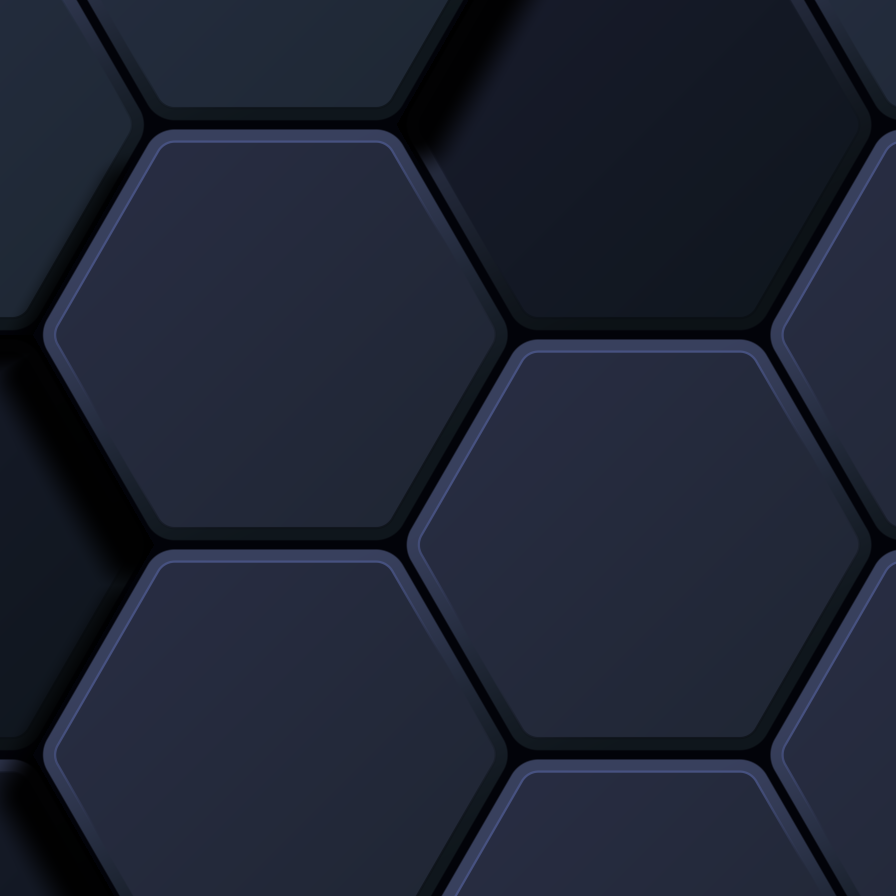
A three.js fragment shader for this pattern:

```glsl
// Dark bevelled hexagon tiles at three heights, casting soft shadows into the sunken ones
varying vec2 vUv;

const float PITCH = 0.46875;    // distance between neighbouring tile centres
const float APOTHEM = 0.2292;   // tile centre to flat side
const float AA = 0.0012;

// Signed distance to a flat-topped hexagon with rounded corners
float roundedHex(vec2 p) {
  const float corner = 0.035;
  float r = APOTHEM - corner;
  vec2 k = vec2(-0.8660, 0.5);
  p = abs(p);
  p -= 2.0 * min(dot(k, p), 0.0) * k;
  p -= vec2(clamp(p.x, -0.57735 * r, 0.57735 * r), r);
  return length(p) * sign(p.y) - corner;
}

// Centre of the tile under p: the nearer of two interleaved rectangular lattices
vec2 nearestCentre(vec2 p) {
  vec2 cell = PITCH * vec2(1.73205, 1.0);
  vec2 even = floor(p / cell + 0.5) * cell;
  vec2 odd = (floor(p / cell) + 0.5) * cell;
  return distance(p, even) < distance(p, odd) ? even : odd;
}

float column(vec2 centre) {
  return floor(centre.x / (0.8660 * PITCH) + 0.5);
}

// 0 is sunken, 0.5 is middle, 1 is raised
float tileHeight(vec2 centre) {
  float c = column(centre);
  if (centre.y > 0.1) return abs(c - 1.0) < 0.5 ? 0.0 : 0.5;
  return c < -0.5 ? 0.0 : 1.0;
}

// Shadows from taller neighbours, thrown down and to one side
float neighbourShadow(vec2 p, vec2 centre) {
  float shade = 0.0;
  for (int i = 0; i < 6; i++) {
    float a = radians(30.0 + 60.0 * float(i));
    vec2 caster = centre + PITCH * vec2(cos(a), sin(a));
    if (tileHeight(caster) > tileHeight(centre) + 0.1) {
      float side = column(caster) < 0.5 && caster.y < 0.1 ? -1.0 : 1.0;
      float d = roundedHex(p - caster - 0.045 * vec2(side, -1.0));
      shade = max(shade, 1.0 - smoothstep(-0.022, 0.024, d));
    }
  }
  return shade;
}

void main() {
  vec2 p = vUv - vec2(0.3073, 0.6263);
  vec2 centre = nearestCentre(p);
  vec2 local = p - centre;
  float height = tileHeight(centre);
  float d = roundedHex(local);

  // Light falls from the upper left
  float slope = dot(local, vec2(0.45, -0.9)) / APOTHEM;
  float diagonal = clamp(0.5 + dot(local, vec2(0.7, -0.7)) / (2.2 * APOTHEM), 0.0, 1.0);

  // Flat face, darker when sunken and slightly greener in the middle
  vec3 face = mix(vec3(0.155, 0.175, 0.258), vec3(0.125, 0.150, 0.205), diagonal);
  face += vec3(-0.006, 0.006, 0.0) * (1.0 - abs(2.0 * height - 1.0));
  vec3 sunkenFace = mix(vec3(0.092, 0.105, 0.168), vec3(0.062, 0.088, 0.120), diagonal);
  face = mix(sunkenFace, face, step(0.25, height));

  // Bevel rim
  vec3 rim = mix(vec3(0.220, 0.250, 0.365), vec3(0.060, 0.088, 0.110),
                 smoothstep(-0.75, 0.85, slope));
  rim *= mix(0.78, 1.0, step(0.25, height));

  // Hairline on the inner lip: bright above, dark below
  float lip = 1.0 - smoothstep(0.0005, 0.0020, abs(d + 0.0135));
  float glint = smoothstep(0.0, -0.65, slope) * mix(0.15, 0.9, height);
  float groove = 0.65 * smoothstep(0.25, 0.8, slope);

  vec3 color = mix(face, rim, smoothstep(-0.013 - AA, -0.013 + AA, d));
  color = mix(color, vec3(0.290, 0.335, 0.530), lip * glint);
  color = mix(color, vec3(0.030, 0.048, 0.062), lip * groove);

  // Gap between tiles
  color = mix(color, vec3(0.008, 0.011, 0.036), smoothstep(-AA, AA, d));

  color *= 1.0 - 0.96 * neighbourShadow(p, centre);
  gl_FragColor = vec4(color, 1.0);
}
```
